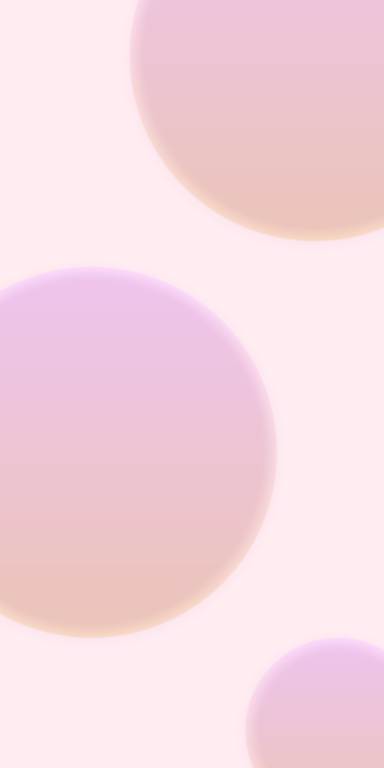
Give the GLSL for this background, as a WebGL 2 fragment shader.

```glsl
#version 300 es
precision highp float;
uniform vec2 u_resolution;
out vec4 fragColor;

// Paints one disc: soft shadow, vertical gradient and a pale inner rim.
vec3 paintDisc(vec3 base, vec2 p, vec2 center, float radius, float pixel) {
    vec2 offset = p - center;
    float dist = length(offset) - radius;

    // Faint shadow, slightly below the disc
    float shadowDist = length(offset + vec2(0.0, 0.005)) - radius;
    float shadow = 1.0 - smoothstep(-0.015, 0.034, shadowDist);
    base = mix(base, vec3(0.95, 0.84, 0.88), 0.3 * shadow);

    // Peach at the bottom, lilac at the top
    float height = clamp(0.5 + 0.5 * offset.y / radius, 0.0, 1.0);
    vec3 fill = mix(vec3(0.92, 0.77, 0.72), vec3(0.933, 0.768, 0.935), height);

    // Light bleeding inward from the edge
    float rim = smoothstep(-0.042, 0.008, dist);
    fill = mix(fill, fill + vec3(0.055, 0.085, 0.055), rim);

    float edge = max(pixel, 0.004);
    return mix(base, fill, 1.0 - smoothstep(-edge, edge, dist));
}

void main() {
    // Canvas width is one unit
    float pixel = 1.0 / u_resolution.x;
    vec2 p = gl_FragCoord.xy * pixel;

    vec3 color = vec3(1.0, 0.93, 0.95);
    color = paintDisc(color, p, vec2(0.820, 1.854), 0.482, pixel);
    color = paintDisc(color, p, vec2(0.238, 0.822), 0.483, pixel);
    color = paintDisc(color, p, vec2(0.880, 0.098), 0.241, pixel);

    fragColor = vec4(color, 1.0);
}
```
